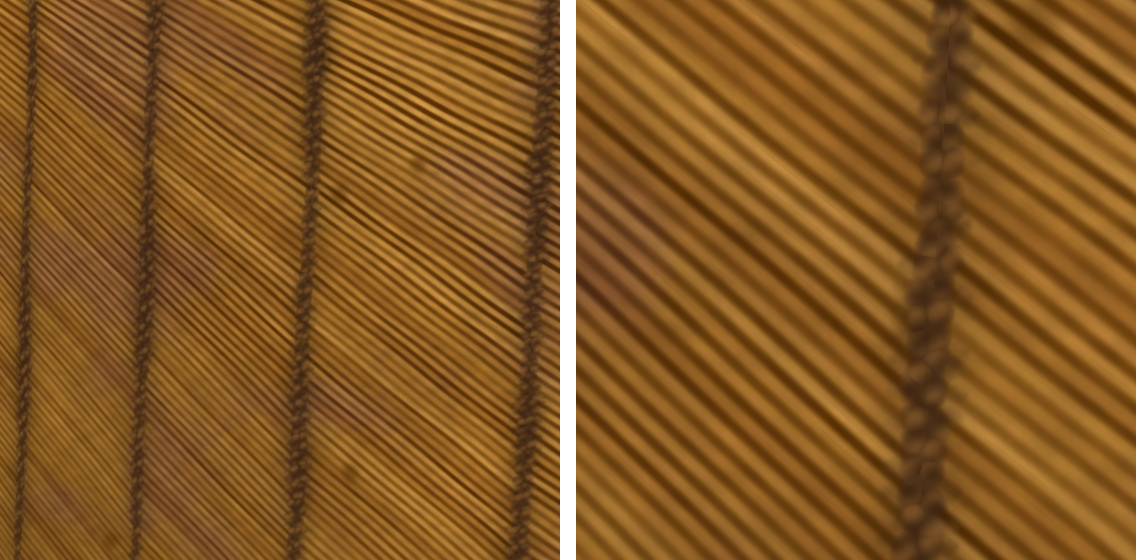
Left: the whole. Right: its middle third, enlarged.
This texture is drawn by a Shadertoy shader. Its source:

```glsl
const vec3 STRAW = vec3(0.77, 0.57, 0.29);
const vec3 GOLD = vec3(0.61, 0.41, 0.14);
const vec3 UMBER = vec3(0.54, 0.335, 0.11);
const vec3 GROOVE = vec3(0.32, 0.17, 0.005);
const vec3 SEAM_DARK = vec3(0.24, 0.145, 0.08);
const vec3 SEAM_LIGHT = vec3(0.45, 0.30, 0.15);

float hash(vec2 p) {
    return fract(sin(dot(p, vec2(127.1, 311.7))) * 4375.85);
}

// Distance to the nearest scattered point, and that point's random id
vec2 cellular(vec2 p) {
    vec2 cell = floor(p);
    vec2 nearest = vec2(9.0, 0.0);
    for (int j = -1; j <= 1; j++) {
        for (int i = -1; i <= 1; i++) {
            vec2 c = cell + vec2(i, j);
            vec2 point = c + 0.15 + 0.7 * vec2(hash(c), hash(c + 37.0));
            float d = length(p - point);
            if (d < nearest.x) nearest = vec2(d, hash(c + 71.0));
        }
    }
    return nearest;
}

// Soft variation in about -1..1 from layered, warped sines
float layeredSines(vec2 p, float seed) {
    float sum = 0.0;
    float weight = 0.5;
    for (int i = 0; i < 4; i++) {
        sum += weight * sin(p.x + seed + 1.3 * sin(p.y * 0.8 + seed)) * cos(p.y - seed * 0.7);
        p = mat2(1.5, 1.1, -1.1, 1.5) * p + 2.1;
        weight *= 0.6;
    }
    return sum;
}

// Seams spread apart to the right and lean left going down
float seamX(float k, float down) {
    float lean = down * (0.026 + 0.010 * k);
    return (0.059 + 0.183 * k) / (1.0 - 0.127 * k) - lean + 0.002 * sin(down * 11.0 + k * 2.0);
}

// Slant of the rib that leaves the left seam at a given height
float ribSlope(float start, float panel) {
    float rest = 1.0 - clamp(start, -0.15, 1.0);
    return 0.69 - 0.12 * panel + (0.50 - 0.06 * panel) * (1.0 - pow(rest, 2.5));
}

// Trace a slanted rib back to its height at the left seam
float fanStart(float across, float down, float panel) {
    float start = down - across * 0.8;
    for (int i = 0; i < 8; i++) start = down - across * ribSlope(start, panel);
    return start;
}

// Ribbed strips; p = offset from the seam and height along it
vec3 ribColor(vec2 p, float panel, float contrast) {
    float s = p.y * (66.0 - 6.0 * panel) + 0.05 * sin(p.x * 31.0 + p.y * 43.0);
    float line = floor(s + 0.5);
    float tone = hash(vec2(floor(s), panel + 5.0));
    float depth = hash(vec2(line, panel + 19.0));
    float band = layeredSines(vec2(p.x * 3.0, p.y * 34.0), panel * 2.3);
    float wear = layeredSines(vec2(p.x * 24.0, line * 1.7), panel);
    float fromCenter = abs(fract(s) - 0.5) * 2.0;
    float groove = smoothstep(0.22, 0.92, fromCenter);

    vec3 color = mix(UMBER, GOLD, smoothstep(-0.6, 0.25, band + 0.5 * (tone - 0.5)));
    float shine = (0.25 + 0.65 * tone) * (1.0 - fromCenter * 0.75) * (1.0 + 0.4 * wear);
    color = mix(color, STRAW, clamp(shine * contrast, 0.0, 1.0));
    float strength = contrast * mix(0.5, 1.12, depth) * (1.0 - 0.3 * band + 0.35 * wear);
    return mix(color, GROOVE, clamp(groove * strength, 0.0, 0.95));
}

// Frayed, uneven coverage of a seam
float seamMask(float dist, float halfWidth, float swell, float fray) {
    float edge = halfWidth * (1.0 + 0.45 * swell + 0.9 * (0.4 - fray));
    return 1.0 - smoothstep(edge * 0.3, edge * 1.4, dist);
}

void mainImage(out vec4 fragColor, in vec2 fragCoord) {
    vec2 uv = fragCoord / iResolution.xy;
    float down = 1.0 - uv.y;

    // Find the panel and the closest seam
    float panel = -1.0;
    float nearSeam = 0.0;
    float offset = 9.0;
    for (int i = 0; i < 4; i++) {
        float k = float(i);
        float dx = uv.x - seamX(k, down);
        panel += step(0.0, dx);
        if (abs(dx) < abs(offset)) {
            offset = dx;
            nearSeam = k;
        }
    }

    // Ribs fade toward the lower left
    float across = uv.x - seamX(panel, down);
    vec2 ribPos = vec2(across, fanStart(across, down, panel));
    float contrast = clamp(0.66 + 0.38 * uv.x - 0.32 * down, 0.36, 0.95);
    vec3 color = ribColor(ribPos, panel, contrast);

    // Broad stains, fine mottling and rare knots
    float stain = layeredSines(uv * vec2(7.0, 8.0), 1.7);
    color *= 1.0 + 0.14 * stain - 0.16 * down * (1.0 - uv.x);
    color += vec3(0.01, 0.0, 0.05) * smoothstep(0.0, 0.5, -stain);
    color *= 1.0 + 0.07 * layeredSines(uv * vec2(85.0, 100.0), 4.0);
    vec2 knot = cellular(uv * vec2(6.0, 5.0) + 3.0);
    float knotMask = step(0.88, knot.y) * (1.0 - smoothstep(0.02, 0.14, knot.x));
    color = mix(color, GROOVE, 0.45 * knotMask);

    // Twisted, mottled seams with blotchy shadows
    float halfWidth = 0.010 + 0.0035 * nearSeam;
    float side = offset / halfWidth;
    float swell = layeredSines(vec2(down * 9.0, nearSeam + 1.0), nearSeam * 1.9 + 1.9);
    vec2 stitch = cellular(vec2(side * 1.1 + nearSeam * 9.0, down * 66.0));
    float twist = 0.5 + 0.5 * sin(down * 220.0 + side * 2.2 + 2.0 * stitch.y);
    float shadow = exp(-side * side / 4.0);
    color *= 1.0 - (0.19 + 0.18 * swell) * shadow;
    float seam = seamMask(abs(offset), halfWidth, swell, stitch.x);
    float bead = twist * (1.0 - smoothstep(0.15, 0.75, stitch.x));
    color = mix(color, mix(SEAM_DARK, SEAM_LIGHT, bead), (0.82 + 0.15 * swell) * seam);

    fragColor = vec4(clamp(color, 0.0, 1.0), 1.0);
}
```
